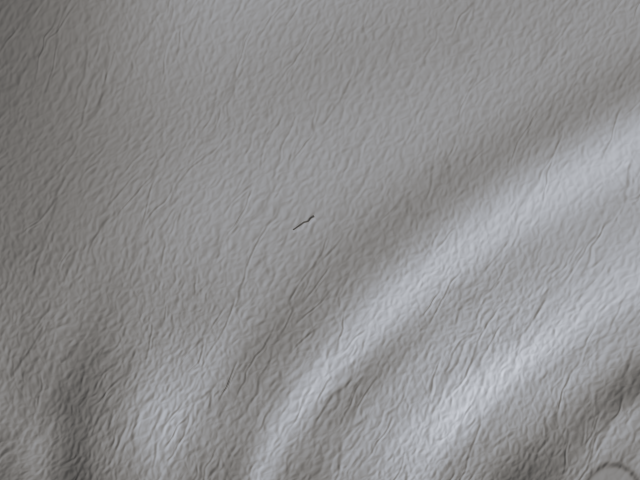
Give the GLSL for this texture, as a Shadertoy shader.

```glsl
// Soft grey leather with pebbled grain, diagonal folds and a small tear.

const vec3 WARM_TINT = vec3(1.023, 1.0, 0.977);
const vec3 COOL_TINT = vec3(0.986, 1.0, 1.029);
const vec2 GRAIN_DIR = vec2(0.48, 0.877);
const vec2 LIGHT_DIR = vec2(-0.91, 0.41);

vec2 hash2(vec2 p) {
    vec3 q = fract(p.xyx * vec3(0.1031, 0.1030, 0.0973));
    q += dot(q, q.yzx + 33.33);
    return fract((q.xx + q.yz) * q.zy);
}

float cornerSlope(vec2 cell, vec2 offset) {
    return dot(hash2(cell) * 2.0 - 1.0, offset);
}

float gradientNoise(vec2 p) {
    vec2 i = floor(p), f = fract(p);
    vec2 u = f * f * f * (f * (f * 6.0 - 15.0) + 10.0);
    vec2 e = vec2(1.0, 0.0);
    float low = mix(cornerSlope(i, f), cornerSlope(i + e, f - e), u.x);
    float high = mix(cornerSlope(i + e.yx, f - e.yx), cornerSlope(i + 1.0, f - 1.0), u.x);
    return mix(low, high, u.y);
}

// Gap between the two nearest cell centres: zero along the cell borders.
float cellGap(vec2 p) {
    vec2 i = floor(p), f = fract(p);
    float nearest = 8.0, second = 8.0;
    for (int y = -1; y <= 1; y++)
    for (int x = -1; x <= 1; x++) {
        vec2 g = vec2(x, y);
        float d = length(g + 0.15 + 0.7 * hash2(i + g) - f);
        second = min(second, max(nearest, d));
        nearest = min(nearest, d);
    }
    return second - nearest;
}

float band(float x, float centre, float width) {
    float t = (x - centre) / width;
    return exp(-t * t);
}

// Across and along the grain, gently bent by noise.
vec2 grainSpace(vec2 p) {
    vec2 bend = vec2(gradientNoise(p * 3.0), gradientNoise(p * 3.0 + 17.0));
    vec2 wobble = vec2(gradientNoise(p * 30.0), gradientNoise(p * 30.0 + 41.0));
    p += 0.05 * bend + 0.007 * wobble;
    return vec2(dot(p, vec2(GRAIN_DIR.y, -GRAIN_DIR.x)), dot(p, GRAIN_DIR));
}

// Long broken wrinkles: one inside a line, zero elsewhere.
float wrinkle(vec2 g, vec2 scale, float width) {
    float line = 1.0 - smoothstep(0.0, width, abs(gradientNoise(g * scale)));
    return line * smoothstep(-0.05, 0.25, gradientNoise(g * scale * 0.6 + 19.0));
}

float wrinkles(vec2 g) {
    return wrinkle(g, vec2(34.0, 9.0), 0.11) + wrinkle(g + 7.0, vec2(19.0, 5.0), 0.06);
}

float leatherHeight(vec2 p) {
    vec2 g = grainSpace(p);
    float pebble = smoothstep(0.0, 0.8, cellGap(g * vec2(72.0, 46.0)));
    float swell = gradientNoise(g * vec2(76.0, 40.0));
    float nubs = gradientNoise(g * vec2(120.0, 85.0) + 13.0);
    return 0.5 * pebble + 1.1 * swell + 0.5 * nubs - 0.55 * wrinkles(g);
}

// Signed distance from the curved crest of the main fold.
float crestDistance(vec2 p) {
    float crestX = 0.55 + 0.27 * p.y + 1.2 * p.y * p.y;
    float slope = 0.27 + 2.4 * p.y;
    return (p.x - crestX) / sqrt(1.0 + slope * slope);
}

float foldTone(vec2 p, float d) {
    float low = 1.0 - smoothstep(0.2, 0.55, p.y);
    float tone = 0.57;
    tone += 0.13 * band(d, 0.0, 0.035 + 0.06 * p.y);
    tone -= 0.06 * band(d, -0.11, 0.06);
    tone -= 0.08 * low * band(d, 0.1, 0.045);
    tone += 0.115 * band(d, 0.28, 0.14);
    tone -= 0.18 * band(d, 0.53, 0.07);
    tone += 0.06 * low * band(d, -0.21, 0.06);
    tone -= 0.07 * low * band(d, -0.38, 0.05);
    tone += 0.14 * low * gradientNoise(vec2(d * 12.0, p.y * 4.0));
    tone += 0.06 * gradientNoise(vec2(d * 4.5 + 2.0, p.y * 2.0 + 3.0));
    return tone;
}

float vignette(vec2 p) {
    float left = 1.0 - smoothstep(-0.1, 0.5, p.x);
    float base = 1.0 - smoothstep(-0.05, 0.12, p.y);
    return left * (0.1 + 0.08 * p.y) + base * 0.07;
}

float segmentDistance(vec2 p, vec2 a, vec2 b) {
    vec2 ab = b - a;
    return length(p - a - ab * clamp(dot(p - a, ab) / dot(ab, ab), 0.0, 1.0));
}

// Dark slit with a pale lip below it.
float tearTone(vec2 p, vec2 a, vec2 b) {
    p.y += 0.006 * gradientNoise(p * 75.0);
    float slit = 1.0 - smoothstep(0.0, 0.0035, segmentDistance(p, a, b));
    float lip = 1.0 - smoothstep(0.001, 0.006, segmentDistance(p + vec2(-0.002, 0.007), a, b));
    return 0.05 * lip - 0.28 * slit;
}

void mainImage(out vec4 fragColor, in vec2 fragCoord) {
    vec2 p = fragCoord / iResolution.y;
    float tone = foldTone(p, crestDistance(p)) - vignette(p);

    // Embossed grain, deeper towards the bottom, with dark wrinkles
    float depth = mix(0.13, 0.065, smoothstep(0.05, 0.75, p.y));
    float relief = leatherHeight(p) - leatherHeight(p + 0.004 * LIGHT_DIR);
    relief = relief > 0.0 ? relief / (1.0 + 0.6 * relief) : relief;
    tone += depth * (relief + 0.04 - 0.22 * wrinkles(grainSpace(p)));

    // Tear and the rounded tuft in the corner
    tone += tearTone(p, vec2(0.612, 0.523), vec2(0.653, 0.549));
    float rim = length(p - vec2(1.275, -0.025)) - 0.052;
    tone = mix(tone, 0.54, 0.7 * (1.0 - smoothstep(-0.004, 0.004, rim)));
    tone -= 0.12 * band(rim, 0.005, 0.006);

    vec3 tint = mix(WARM_TINT, COOL_TINT, smoothstep(0.42, 0.70, tone));
    fragColor = vec4(clamp(tone * tint, 0.0, 1.0), 1.0);
}
```
